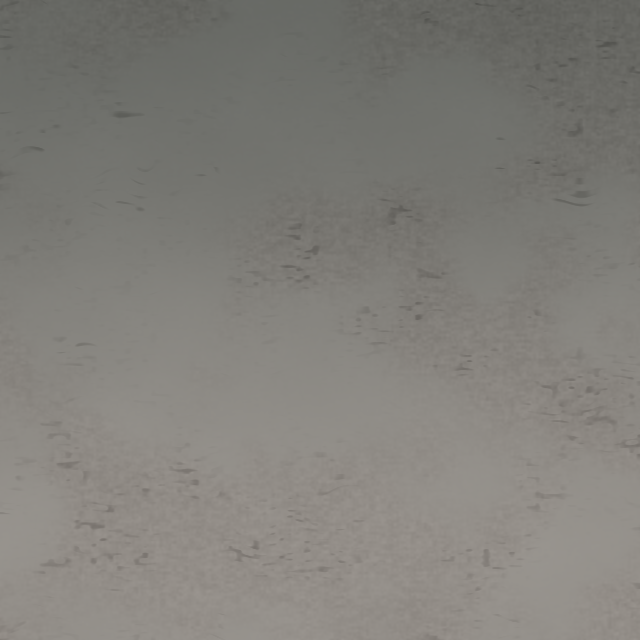
This texture is drawn by a WebGL 1 fragment shader. Its source:

```glsl
precision highp float;
// Worn grey plaster: a soft vertical shade with patches of fine horizontal grain and dark flecks.
uniform vec2 u_resolution;

float hash(vec2 p) {
  vec3 q = fract(vec3(p.xyx) * 0.1031);
  q += dot(q, q.yzx + 33.33);
  return fract((q.x + q.y) * q.z);
}

float noise(vec2 p) {
  vec2 cell = floor(p);
  vec2 f = fract(p);
  f = f * f * (3.0 - 2.0 * f);
  float low = mix(hash(cell), hash(cell + vec2(1.0, 0.0)), f.x);
  float high = mix(hash(cell + vec2(0.0, 1.0)), hash(cell + vec2(1.0, 1.0)), f.x);
  return mix(low, high, f.y);
}

float fbm(vec2 p) {
  float sum = 0.0;
  float weight = 0.5;
  for (int i = 0; i < 5; i++) {
    sum += weight * noise(p);
    p = mat2(0.8, 0.6, -0.6, 0.8) * p * 2.03 + 17.3;
    weight *= 0.5;
  }
  return sum / 0.96875;
}

void main() {
  vec2 uv = gl_FragCoord.xy / u_resolution;

  // Base shade: warm and light below, cooler and darker above
  float shade = smoothstep(0.12, 1.1, uv.y + 0.06 * (fbm(uv * 2.5 + 40.0) - 0.5));
  vec3 color = mix(vec3(0.585, 0.570, 0.548), vec3(0.400, 0.408, 0.390), shade);

  // Rough patches between smooth areas
  float rough = smoothstep(0.40, 0.64, fbm(uv * vec2(4.5, 5.0) + 7.0));
  float stain = fbm(uv * vec2(5.0, 6.0) + 81.0) - 0.5;
  color += 0.03 * stain;
  color -= rough * vec3(0.012, 0.018, 0.018);

  // Fine grain, stretched sideways, with a faint upright weave
  float grain = noise(uv * vec2(110.0, 210.0) + 13.0) - 0.5;
  float weave = noise(uv * vec2(230.0, 90.0) + 57.0) - 0.5;
  float dust = noise(uv * 256.0 + 91.0) - 0.5;
  color += (0.10 + 0.90 * rough) * (0.032 * grain + 0.014 * weave + 0.016 * dust);

  // Small dark flecks gathered in the rough patches
  vec2 bend = vec2(0.0, 0.012 * noise(uv * 22.0 + 5.0));
  float speck = noise((uv + bend) * vec2(75.0, 190.0) + 29.0);
  float cluster = smoothstep(0.48, 0.72, fbm(uv * vec2(13.0, 16.0) + 63.0));
  float fleck = smoothstep(0.62, 0.95, speck) * cluster * (0.15 + 0.85 * rough);
  color -= fleck * vec3(0.085, 0.085, 0.083);

  // Rare longer scratches
  float scratch = smoothstep(0.78, 0.97, noise((uv + bend * 2.0) * vec2(32.0, 150.0) + 3.0));
  scratch *= smoothstep(0.60, 0.74, fbm(uv * 9.0 + 22.0));
  color -= 0.07 * scratch;

  gl_FragColor = vec4(color, 1.0);
}
```
